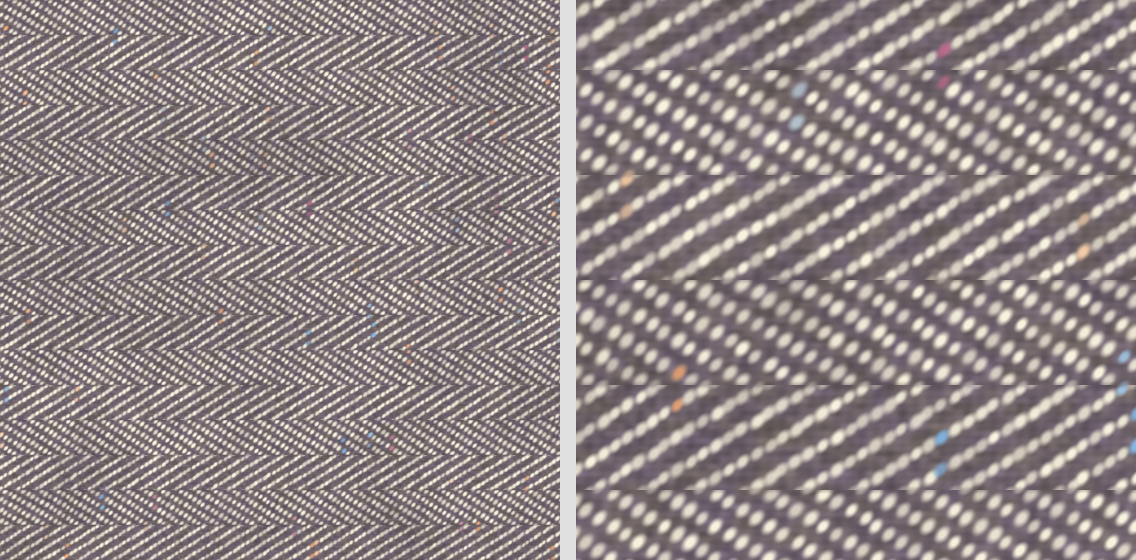
Left, the full canvas; right, a detail of the centre.
Write a three.js fragment shader that draws this texture.

```glsl
varying vec2 vUv;

const float TAU = 6.2831853;
const float BANDS = 16.0;
const float COLUMNS = 128.0;
const float ROWS = 208.0;
const float TWILL = 4.0;

const vec3 PLUM = vec3(0.42, 0.37, 0.43);
const vec3 BROWN = vec3(0.43, 0.39, 0.38);
const vec3 CREAM = vec3(0.97, 0.95, 0.87);
const vec3 ORANGE = vec3(0.96, 0.63, 0.40);
const vec3 BLUE = vec3(0.45, 0.68, 0.90);
const vec3 MAGENTA = vec3(0.74, 0.32, 0.50);

float hash(vec2 p) {
  vec3 q = fract(p.xyx * 0.1031);
  q += dot(q, q.yzx + 33.33);
  return fract((q.x + q.y) * q.z);
}

float noise(vec2 p) {
  vec2 i = floor(p);
  vec2 f = fract(p);
  f = f * f * (3.0 - 2.0 * f);
  float low = mix(hash(i), hash(i + vec2(1.0, 0.0)), f.x);
  float high = mix(hash(i + vec2(0.0, 1.0)), hash(i + 1.0), f.x);
  return mix(low, high, f.y);
}

// Uneven wear over large and middling patches, centred on zero
float wear(vec2 uv) {
  return 0.6 * noise(uv * 7.0) + 0.4 * noise(uv * 26.0 + 50.0) - 0.5;
}

// Soft ellipse leaning with the twist of the yarn
float stitch(vec2 p, vec2 radii) {
  vec2 axis = normalize(vec2(0.66, 0.75));
  vec2 q = vec2(dot(p, axis), dot(p, vec2(axis.y, -axis.x)));
  return 1.0 - smoothstep(0.35, 1.5, length(q / radii));
}

// Cream yarn with rare dyed slubs
vec3 yarnColour(vec2 slub) {
  float pick = hash(slub + 71.0);
  vec3 dye = pick < 0.45 ? ORANGE : (pick < 0.78 ? BLUE : MAGENTA);
  float dyed = step(0.984, hash(slub + 19.0));
  float depth = 0.3 + 0.6 * hash(slub + 37.0);
  return mix(CREAM, dye, dyed * depth);
}

// Dark threads with fine gaps between them
vec3 ground(vec2 threads, float slant, float worn) {
  vec3 colour = mix(PLUM, BROWN, noise(threads * vec2(0.7, 0.5)));
  float ribs = cos(TAU * threads.x) * 0.03 + cos(TAU * threads.y) * 0.02;
  vec2 centred = threads - 0.5;
  float diagonal = cos(TAU * (centred.y - slant * centred.x) / TWILL);
  float grain = noise(threads * 1.2 + 40.0) - 0.5;
  return colour * (1.02 + ribs - 0.05 * diagonal + 0.26 * grain + 0.16 * worn);
}

// Light stitches stepping diagonally from column to column
vec3 weave(vec3 base, vec2 threads, float slant, float strength) {
  vec3 colour = base;
  for (int i = -1; i <= 1; i++) {
    float column = floor(threads.x) + float(i);
    float index = floor((threads.y - 0.5 - slant * column) / TWILL);
    float centreRow = (index + 0.5) * TWILL + slant * column + 0.5;
    vec2 id = vec2(column, centreRow) + 200.0;
    float jitter = (hash(id + 5.0) - 0.5) * 0.3;
    vec2 offset = threads - vec2(column + 0.5 + jitter, centreRow);
    float size = 0.88 + 0.24 * hash(id + 11.0);
    vec2 radii = vec2(0.0050, 0.0031) * size;
    float light = stitch(offset / vec2(COLUMNS, ROWS), radii);
    light *= strength * (0.66 + 0.34 * hash(id));
    vec3 yarn = yarnColour(vec2(column, floor(centreRow / 8.0)) + 200.0);
    colour = mix(colour, yarn, clamp(light, 0.0, 1.0));
  }
  return colour;
}

void main() {
  // Bands alternate their slant to form the herringbone
  float bandY = vUv.y * BANDS;
  float slant = 1.0 - 2.0 * mod(floor(bandY), 2.0);
  vec2 threads = vUv * vec2(COLUMNS, ROWS);
  threads.x += (noise(vUv * 12.0) - 0.5) * 0.5;

  // Stitches sink slightly into the seam between bands
  float seamDistance = (0.5 - abs(fract(bandY) - 0.5)) * ROWS / BANDS;
  float seam = smoothstep(0.0, 0.6, seamDistance);
  float worn = wear(vUv);
  vec3 base = ground(threads, slant, worn) * mix(0.93, 1.0, seam);
  float strength = mix(0.65, 1.0, seam) * (1.0 + 0.45 * worn);
  vec3 cloth = weave(base, threads, slant, strength);

  gl_FragColor = vec4(cloth, 1.0);
}
```
